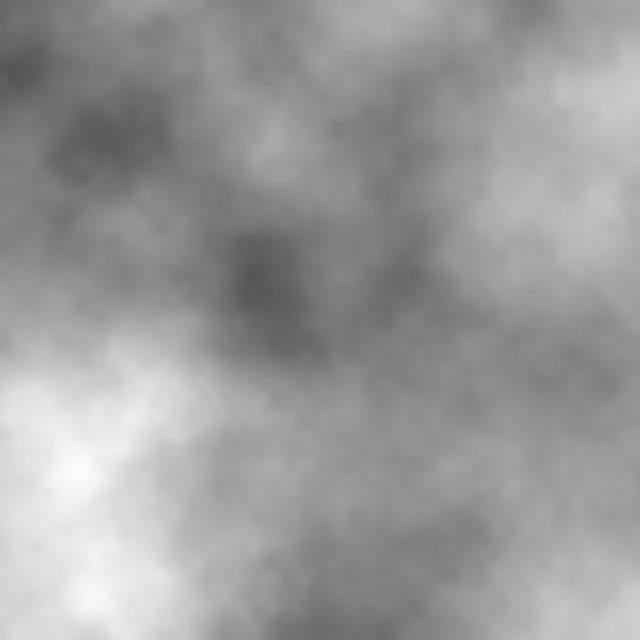
Reproduce this texture procedurally as a Shadertoy shader.

```glsl
#define BASE_TONE 0.608
#define DETAIL_SCALE 5.0
#define DETAIL_CONTRAST 0.23
#define DETAIL_GAIN 0.5
#define OCTAVES 5
#define WARP_SCALE 4.0
#define WARP_AMOUNT 0.16
#define SEED 17

// Integer hash of a lattice cell, returned in 0..1
float hashCell(ivec2 cell) {
    uvec2 q = uvec2(cell + SEED) * uvec2(1597u, 3571u);
    uint h = (q.x ^ (q.y << 7)) * 48271u;
    h = (h ^ (h >> 15)) * 69621u;
    h = (h ^ (h >> 13)) * 40692u;
    return float((h ^ (h >> 16)) & 65535u) / 65535.0;
}

// Smoothly interpolated value noise
float valueNoise(vec2 p) {
    ivec2 cell = ivec2(floor(p));
    vec2 f = fract(p);
    f = f * f * (3.0 - 2.0 * f);
    float lower = mix(hashCell(cell), hashCell(cell + ivec2(1, 0)), f.x);
    float upper = mix(hashCell(cell + ivec2(0, 1)), hashCell(cell + ivec2(1, 1)), f.x);
    return mix(lower, upper, f.y);
}

// Octaves of noise centred on zero
float cloudDetail(vec2 p) {
    float sum = 0.0;
    float amplitude = 1.0;
    for (int i = 0; i < OCTAVES; i++) {
        sum += amplitude * (valueNoise(p) - 0.5);
        p = p * 2.0 + vec2(13.7, 7.3);
        amplitude *= DETAIL_GAIN;
    }
    return sum;
}

// Soft elliptical bank of light or shade
float bank(vec2 p, vec2 center, vec2 radius) {
    vec2 d = (p - center) / radius;
    return exp(-dot(d, d));
}

// Broad distribution of light and shade
float broadTone(vec2 p) {
    float tone = BASE_TONE;
    tone -= 0.22 * bank(p, vec2(0.05, 0.85), vec2(0.28));
    tone += 0.27 * bank(p, vec2(0.12, 0.20), vec2(0.27, 0.30));
    tone -= 0.15 * bank(p, vec2(0.45, 0.55), vec2(0.32, 0.17));
    tone -= 0.17 * bank(p, vec2(0.60, 0.05), vec2(0.16, 0.20));
    tone += 0.11 * bank(p, vec2(0.95, 0.80), vec2(0.22));
    tone += 0.11 * bank(p, vec2(1.00, 0.10), vec2(0.20));
    return tone;
}

void mainImage(out vec4 fragColor, in vec2 fragCoord) {
    vec2 uv = fragCoord / iResolution.xy;

    // Bend the banks so their borders billow
    vec2 warp = vec2(cloudDetail(uv * WARP_SCALE + 31.0),
                     cloudDetail(uv * WARP_SCALE + 67.0));
    float tone = broadTone(uv + WARP_AMOUNT * warp);

    tone += DETAIL_CONTRAST * cloudDetail(uv * DETAIL_SCALE);
    fragColor = vec4(vec3(clamp(tone, 0.0, 1.0)), 1.0);
}
```
